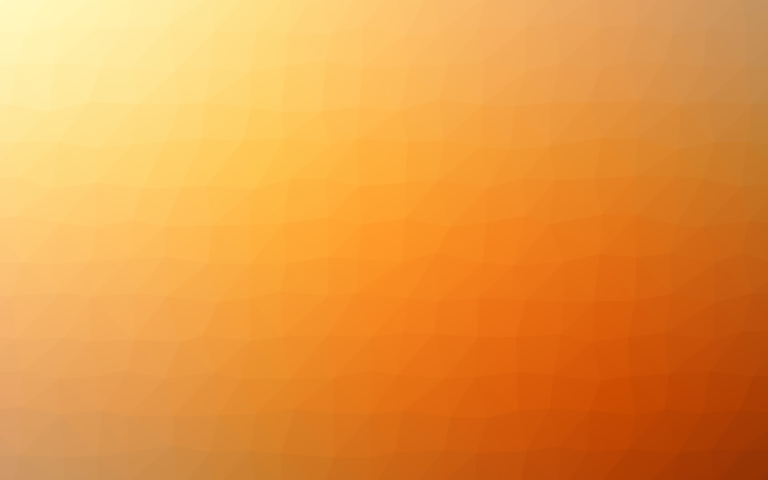
Reproduce this background procedurally as a WebGL 2 fragment shader.

```glsl
#version 300 es
precision highp float;
// Low-poly mesh of jittered triangles, shaded pale yellow to deep brown along the diagonal.

#define CELL 0.08              // mesh spacing, in canvas heights
#define JITTER vec2(0.23, 0.17) // vertex displacement, in cells
#define FACET 0.6              // 0 = smooth gradient, 1 = flat triangles
#define BLEED 4.0              // cells of gradient hidden beyond the canvas
#define SEED 17

uniform vec2 u_resolution;
out vec4 outColor;

const vec3 PALETTE[9] = vec3[9](
  vec3(1.000, 1.000, 0.898), vec3(1.000, 0.969, 0.737), vec3(0.996, 0.890, 0.569),
  vec3(0.996, 0.769, 0.310), vec3(0.996, 0.600, 0.161), vec3(0.925, 0.439, 0.078),
  vec3(0.800, 0.298, 0.008), vec3(0.600, 0.204, 0.016), vec3(0.400, 0.145, 0.024));

// Integer hash giving two values in 0..1
vec2 hash2(ivec2 cell) {
  uvec2 v = uvec2(cell + 512 + SEED) * 1664525u + 1013904223u;
  v.x += v.y * 1664525u;
  v.y += v.x * 1664525u;
  v ^= v >> 16u;
  v.x += v.y * 1664525u;
  v.y += v.x * 1664525u;
  v ^= v >> 16u;
  return vec2(v & 65535u) / 65535.0;
}

vec2 meshVertex(ivec2 cell) {
  return vec2(cell) + 0.5 + (hash2(cell) * 2.0 - 1.0) * JITTER;
}

vec3 ramp(float t) {
  float x = clamp(t, 0.0, 1.0) * 8.0;
  int i = min(int(x), 7);
  return mix(PALETTE[i], PALETTE[i + 1], x - float(i));
}

// Signed distance to the line from a to b, positive on its left
float edgeDistance(vec2 p, vec2 a, vec2 b) {
  vec2 e = normalize(b - a);
  return e.x * (p.y - a.y) - e.y * (p.x - a.x);
}

// Adds the triangle's centre, weighted by its coverage of the pixel
void addTriangle(vec2 p, vec2 a, vec2 b, vec2 c, float pixel, inout vec3 sum) {
  float d = min(edgeDistance(p, a, b), min(edgeDistance(p, b, c), edgeDistance(p, c, a)));
  float coverage = clamp(0.5 + d / pixel, 0.0, 1.0);
  sum += vec3((a + b + c) / 3.0, 1.0) * coverage;
}

void main() {
  // Mesh coordinates, centred on the canvas
  float pixel = 1.0 / (CELL * u_resolution.y);
  vec2 p = (gl_FragCoord.xy - 0.5 * u_resolution) * pixel;
  ivec2 base = ivec2(floor(p - 0.5));

  // Find the covering triangle; each quad splits along its shorter diagonal
  vec3 sum = vec3(0.0);
  for (int y = -1; y <= 1; y++) {
    for (int x = -1; x <= 1; x++) {
      ivec2 cell = base + ivec2(x, y);
      vec2 a = meshVertex(cell);
      vec2 b = meshVertex(cell + ivec2(1, 0));
      vec2 c = meshVertex(cell + ivec2(1, 1));
      vec2 d = meshVertex(cell + ivec2(0, 1));
      if (distance(a, c) < distance(b, d)) {
        addTriangle(p, a, b, c, pixel, sum);
        addTriangle(p, a, c, d, pixel, sum);
      } else {
        addTriangle(p, a, b, d, pixel, sum);
        addTriangle(p, b, c, d, pixel, sum);
      }
    }
  }
  vec2 facetCenter = sum.xy / max(sum.z, 0.001);

  // Blend a rightward ramp with a downward ramp
  vec2 span = u_resolution * pixel + BLEED;
  vec2 t = 0.5 + mix(p, facetCenter, FACET) * vec2(1.0, -1.0) / span;
  outColor = vec4(0.5 * (ramp(t.x) + ramp(t.y)), 1.0);
}
```
